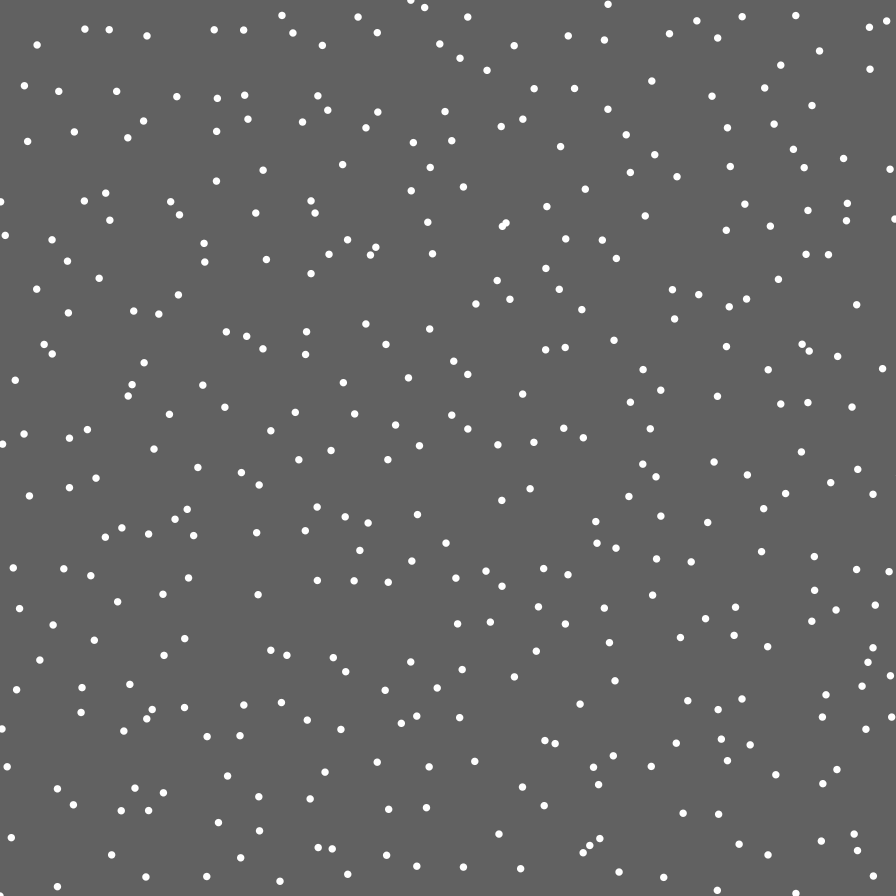
This pattern is drawn by a WebGL 1 fragment shader. Its source:

```glsl
precision highp float;
uniform vec2 u_resolution;

#define CELLS 19.5        // grid cells across the canvas
#define JITTER 1.0        // how far a dot strays within its cell
#define DOT_RADIUS 0.0041 // in canvas units
#define GROUND_COLOR vec3(0.38)
#define DOT_COLOR vec3(0.995)

vec2 hash2(vec2 p) {
  vec2 q = vec2(dot(p, vec2(127.1, 311.7)), dot(p, vec2(269.5, 183.3)));
  return fract(sin(q) * 43758.5453);
}

// Distance to the nearest dot centre of a jittered grid, in cells
float nearestDot(vec2 p) {
  vec2 cell = floor(p);
  float nearest = 4.0;
  for (int y = -1; y <= 1; y++) {
    for (int x = -1; x <= 1; x++) {
      vec2 neighbor = cell + vec2(float(x), float(y));
      vec2 center = neighbor + 0.5 + JITTER * (hash2(neighbor) - 0.5);
      nearest = min(nearest, distance(p, center));
    }
  }
  return nearest;
}

void main() {
  float size = min(u_resolution.x, u_resolution.y);
  vec2 uv = gl_FragCoord.xy / size;

  // Dots with an edge one pixel wide
  float dist = nearestDot(uv * CELLS) / CELLS;
  float coverage = clamp(0.5 + (DOT_RADIUS - dist) * size, 0.0, 1.0);

  gl_FragColor = vec4(mix(GROUND_COLOR, DOT_COLOR, coverage), 1.0);
}
```
